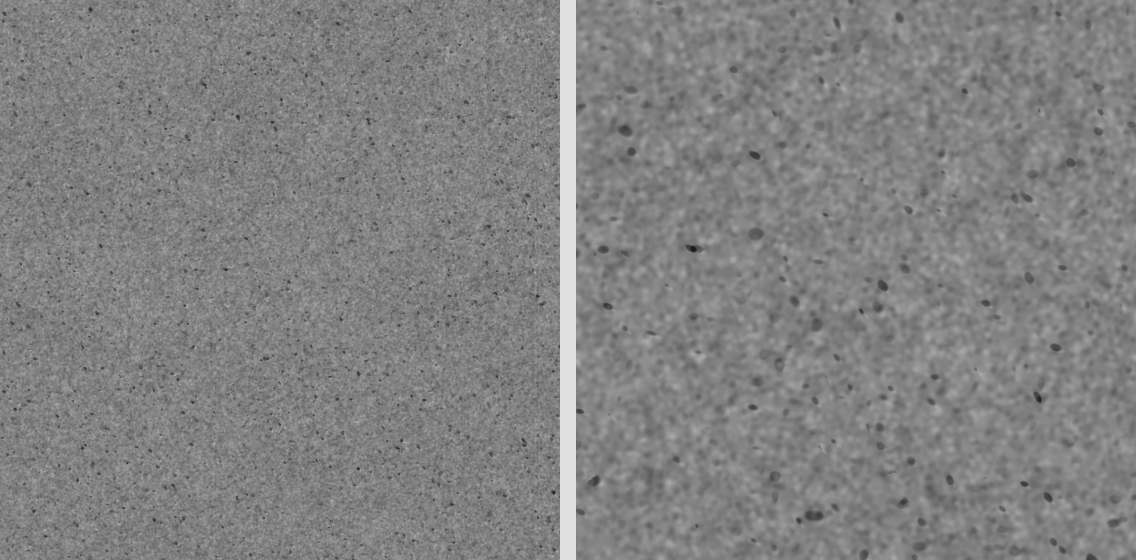
Left: the whole. Right: its middle third, enlarged.
Write a WebGL 1 fragment shader that draws this texture.

```glsl
precision highp float;
// Fine grey concrete: faint horizontal mottling, crisp mineral grain and
// scattered dark pits with lit rims. All layers are cellular: each cell
// owns one jittered point, which spreads a signed blob or carves a pit.

uniform vec2 u_resolution;

const vec3 BASE_COLOR = vec3(0.506);

// Cells per canvas for each layer
const vec2 MOTTLE_CELLS = vec2(7.0, 11.0);
const vec2 CLOUD_CELLS = vec2(22.0, 27.0);
const float CLUMP_CELLS = 62.0;
const float GRAIN_CELLS = 150.0;
const float DUST_CELLS = 300.0;
const float PIT_CELLS = 92.0;
const float SMUDGE_CELLS = 19.0;

// Brightness swing of each layer
const float MOTTLE_GAIN = 0.012;
const float CLOUD_GAIN = 0.008;
const float CLUMP_GAIN = 0.013;
const float GRAIN_GAIN = 0.040;
const float DUST_GAIN = 0.070;

const float PIT_SHARE = 0.30;
const float PIT_DEPTH = 0.22;
const float PIT_ROUGHNESS = 0.16;
const float RIM_LIGHT = 0.10;
const vec2 RIM_OFFSET = vec2(0.18, -0.24);
const float SMUDGE_SHARE = 0.20;
const float SMUDGE_DEPTH = 0.030;

vec3 hash3(vec2 p) {
  vec3 q = fract(p.xyx * vec3(0.1031, 0.1030, 0.0973));
  q += dot(q, q.yxz + 33.33);
  return fract((q.xxy + q.yzz) * q.zyx);
}

// Cellular noise: sum of smooth blobs of random sign and strength
float blobNoise(vec2 p, float seed) {
  vec2 cell = floor(p);
  float sum = 0.0;
  for (int y = -1; y <= 1; y++) {
    for (int x = -1; x <= 1; x++) {
      vec2 id = cell + vec2(float(x), float(y));
      vec3 rnd = hash3(id + seed);
      vec2 d = p - id - rnd.xy;
      float falloff = max(1.0 - dot(d, d), 0.0);
      sum += (2.0 * rnd.z - 1.0) * falloff * falloff;
    }
  }
  return sum;
}

// Small ragged holes, dark inside and lit on the lower right edge
float pitShade(vec2 p, float share, float ragged) {
  vec2 cell = floor(p);
  float shade = 0.0;
  for (int y = -1; y <= 1; y++) {
    for (int x = -1; x <= 1; x++) {
      vec2 id = cell + vec2(float(x), float(y));
      vec3 place = hash3(id + 71.0);
      vec3 form = hash3(id + 193.0);
      vec2 d = p - id - place.xy;
      d.x += (form.x - 0.5) * d.y;
      d *= mix(vec2(0.75, 1.3), vec2(1.3, 0.75), form.y);
      float radius = mix(0.20, 0.46, form.z * form.z);
      float strength = mix(0.25, 1.0, form.x * form.x) * step(place.z, share);
      float reach = length(d) + PIT_ROUGHNESS * ragged;
      float hole = 1.0 - smoothstep(0.3 * radius, radius, reach);
      float rim = 1.0 - smoothstep(0.0, radius, length(d - RIM_OFFSET));
      shade += strength * (RIM_LIGHT * rim * (1.0 - hole) - PIT_DEPTH * hole);
    }
  }
  return shade;
}

// Sparse, blurred dark stains
float smudgeShade(vec2 p) {
  vec2 cell = floor(p);
  float stain = 0.0;
  for (int y = -1; y <= 1; y++) {
    for (int x = -1; x <= 1; x++) {
      vec2 id = cell + vec2(float(x), float(y));
      vec3 rnd = hash3(id + 311.0);
      float radius = mix(0.15, 0.42, hash3(id + 407.0).x);
      float spot = 1.0 - smoothstep(0.0, radius, length(p - id - rnd.xy));
      stain += spot * step(rnd.z, SMUDGE_SHARE);
    }
  }
  return -SMUDGE_DEPTH * stain;
}

void main() {
  vec2 uv = gl_FragCoord.xy / u_resolution.y;

  // Broad tone
  float mottle = blobNoise(uv * MOTTLE_CELLS, 11.0);
  float cloud = blobNoise(uv * CLOUD_CELLS, 23.0);
  float shade = MOTTLE_GAIN * mottle + CLOUD_GAIN * cloud;

  // Mineral grain
  float grain = blobNoise(uv * GRAIN_CELLS, 41.0);
  shade += CLUMP_GAIN * blobNoise(uv * CLUMP_CELLS, 37.0);
  shade += GRAIN_GAIN * grain;
  shade += DUST_GAIN * blobNoise(uv * DUST_CELLS, 59.0);

  // Pits gather in the darker clouds, their outlines broken by the grain
  shade += pitShade(uv * PIT_CELLS, PIT_SHARE - 0.10 * cloud, grain);
  shade += smudgeShade(uv * SMUDGE_CELLS);

  gl_FragColor = vec4(clamp(BASE_COLOR + shade, 0.0, 1.0), 1.0);
}
```
